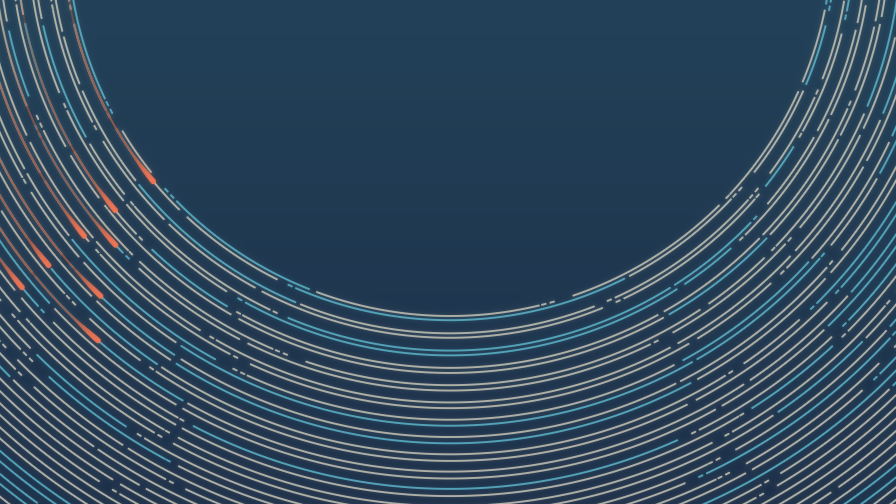
A Shadertoy shader for this background:

```glsl
// Broken concentric light trails with glowing orange comets on a deep blue gradient.

const vec3 SKY_TOP    = vec3(0.133, 0.255, 0.345);
const vec3 SKY_BOTTOM = vec3(0.110, 0.185, 0.285);
const vec3 CREAM      = vec3(0.74, 0.74, 0.69);
const vec3 CYAN       = vec3(0.35, 0.68, 0.76);
const vec3 EMBER      = vec3(0.95, 0.45, 0.32);
const vec3 EMBER_TAIL = vec3(0.58, 0.35, 0.29);

const float INNER_RADIUS = 0.759;
const float PAIR_SPACING = 0.0343;
const float HALF_WIDTH   = 0.0019;
const int   CYAN_RINGS   = 0x10A032; // bit i set: the lower arc of ring i is cyan
const int   COMETS       = 8;

float hash(vec3 p) {
    p = fract(p * vec3(0.1031, 0.1137, 0.0973));
    p += dot(p, p.yzx + 33.33);
    return fract((p.x + p.y) * p.z);
}

// Rings come in pairs; the gap inside a pair widens outwards.
float ringRadius(int i) {
    float inPair = float(i & 1) * (0.008 + 0.0003 * float(i));
    return INNER_RADIUS + PAIR_SPACING * float(i / 2) + inPair;
}

float coverage(float dist, float halfWidth, float pixel) {
    return clamp((halfWidth - dist) / pixel + 0.5, 0.0, 1.0);
}

// Signed distance along the ring to the nearest dash; .y is the arc number.
vec2 dashes(float angle, float radius, int ring) {
    float side = angle < 0.0 ? 1.0 : 2.0;
    float k = max(floor((abs(angle) - 0.55) / 0.28 + 0.5), 0.0);
    vec3 seed = vec3(float(ring) + 1.0, side * 7.0, k + 3.0);
    float shift = hash(seed);
    float size = hash(seed + 17.0);

    // Each break is jittered; the innermost ones reach towards the bottom.
    float position = 0.55 + 0.28 * k + 0.16 * (shift - 0.5);
    if (k < 0.5) position -= 0.2 * exp(-0.3 * float(ring)) + 0.25 * pow(size, 6.0);

    float along = (abs(angle) - position) * radius;
    float gap = mix(0.006, 0.042, size * size);
    float dist = gap - abs(along);

    // Small dots fill one half of the wider gaps.
    float facing = shift < 0.5 ? along : -along;
    float period = 0.017;
    float dot1 = abs(fract(facing / period) - 0.5) * period - 0.0035;
    if (facing > 0.0 && size > 0.4) dist = min(dist, dot1);
    return vec2(dist, k + step(0.0, along));
}

vec3 drawRing(vec3 color, float angle, float r, int ring, float pixel) {
    float radius = ringRadius(ring);
    vec2 dash = dashes(angle, radius, ring);
    float dist = length(vec2(max(dash.x, 0.0), r - radius));

    bool lower = dash.y < 0.5;
    float pick = hash(vec3(float(ring) + 5.0, dash.y + 2.0, angle < 0.0 ? 11.0 : 23.0));
    bool isCyan = lower ? ring < 31 && ((CYAN_RINGS >> ring) & 1) == 1 : pick < 0.24;
    vec3 tint = isCyan ? CYAN : CREAM;

    color = mix(color, tint, 0.2 * exp(-dist / 0.0035));
    return mix(color, tint, 0.88 * coverage(dist, HALF_WIDTH, pixel));
}

// A bright tapered head, followed by a thin tail along its ring.
vec3 drawComet(vec3 color, float angle, float r, int index, float pixel) {
    float t = float(index);
    int ring = int(round(1.0 + 19.0 * pow(t / float(COMETS - 1), 0.7)));
    float radius = ringRadius(ring);
    float headAngle = (index & 1) == 1 ? 0.88 : 0.875 - 0.027 * t;

    float along = (-angle - headAngle) * radius;
    float dist = length(vec2(min(along, 0.0), r - radius));
    float head = 1.0 - smoothstep(0.0, 0.085, along);
    float halfWidth = mix(HALF_WIDTH, 0.0055, head);
    float fade = 1.0 - smoothstep(0.2, 0.6, along);
    vec3 tint = mix(EMBER_TAIL, EMBER, head);

    color = mix(color, tint, fade * mix(0.12, 0.4, head) * exp(-dist / 0.005));
    return mix(color, tint, 0.92 * fade * coverage(dist, halfWidth, pixel));
}

void mainImage(out vec4 fragColor, in vec2 fragCoord) {
    float pixel = 1.0 / iResolution.y;
    vec2 uv = fragCoord * pixel;
    vec2 center = vec2(0.5 * iResolution.x * pixel + 0.004, 1.132);
    vec2 p = uv - center;
    float r = length(p);
    float angle = atan(p.x, -p.y); // zero points straight down

    vec3 color = mix(SKY_BOTTOM, SKY_TOP, uv.y);

    // Only the rings nearest to this point can touch it.
    int base = 2 * int(floor((r - INNER_RADIUS) / PAIR_SPACING));
    for (int i = base - 1; i <= base + 2; i++) {
        if (i >= 0) color = drawRing(color, angle, r, i, pixel);
    }
    for (int i = 0; i < COMETS; i++) {
        color = drawComet(color, angle, r, i, pixel);
    }
    fragColor = vec4(color, 1.0);
}
```
